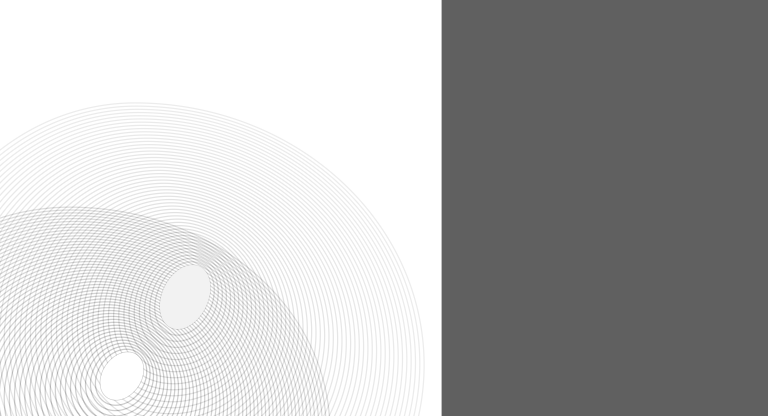
Write a WebGL 1 fragment shader that draws this background.

```glsl
precision highp float;
// Two families of fine nested oval rings on white, beside a flat grey panel.

uniform vec2 u_resolution;

#define RINGS 50
#define PANEL_EDGE 0.575
#define PANEL_GREY 0.376
#define LINE_HALF_WIDTH 0.0015
#define CORE_SHADE 0.052
#define LARGE_INK vec2(0.13, 0.075)
#define SMALL_INK vec2(0.20, 0.13)

// Rings morph from a small tilted core to a wide lopsided oval.
struct Family {
    vec2 coreCenter;
    vec2 coreRadii;
    float coreTilt;
    vec2 rimCenter;
    vec3 rimRadii; // left, right, vertical
};

// Approximate signed distance to the ring at t (0 = core, 1 = rim).
float ringDistance(vec2 p, Family f, float t) {
    float angle = f.coreTilt * (1.0 - t) * (1.0 - t);
    float c = cos(angle);
    float s = sin(angle);
    vec2 q = p - mix(f.coreCenter, f.rimCenter, t) + 1e-5;
    q = vec2(c * q.x - s * q.y, s * q.x + c * q.y);
    float side = q.x < 0.0 ? f.rimRadii.x : f.rimRadii.y;
    vec2 radii = mix(f.coreRadii, vec2(side, f.rimRadii.z), t);
    float level = length(q / radii);
    return level * (level - 1.0) / length(q / (radii * radii));
}

// Summed darkness of all rings; ink holds the core and rim strengths.
float ringInk(vec2 p, Family f, vec2 ink, float pixel) {
    float total = 0.0;
    for (int i = 0; i <= RINGS; i++) {
        float t = float(i) / float(RINGS);
        float d = abs(ringDistance(p, f, t));
        float coverage = clamp((LINE_HALF_WIDTH - d) / pixel + 0.5, 0.0, 1.0);
        total += coverage * mix(ink.x, ink.y, t);
    }
    return total;
}

// Antialiased interior of a family's core.
float coreMask(vec2 p, Family f, float pixel) {
    return clamp(0.5 - ringDistance(p, f, 0.0) / pixel, 0.0, 1.0);
}

void main() {
    float pixel = 1.0 / u_resolution.y;
    vec2 p = gl_FragCoord.xy * pixel;

    Family large = Family(vec2(0.445, 0.286), vec2(0.055, 0.081), 0.44,
                          vec2(0.3245, 0.1226), vec3(0.567, 0.695, 0.630));
    Family small = Family(vec2(0.293, 0.096), vec2(0.046, 0.062), 0.61,
                          vec2(0.168, -0.034), vec3(0.543, 0.625, 0.536));

    // Ring lines, with a pale grey core and a white core
    float ink = ringInk(p, large, LARGE_INK, pixel)
              + ringInk(p, small, SMALL_INK, pixel);
    ink = mix(ink, CORE_SHADE, coreMask(p, large, pixel));
    ink *= 1.0 - coreMask(p, small, pixel);

    // Panel on the right
    float panel = clamp((gl_FragCoord.x - PANEL_EDGE * u_resolution.x) + 0.5, 0.0, 1.0);
    float grey = mix(1.0 - ink, PANEL_GREY, panel);
    gl_FragColor = vec4(vec3(grey), 1.0);
}
```
